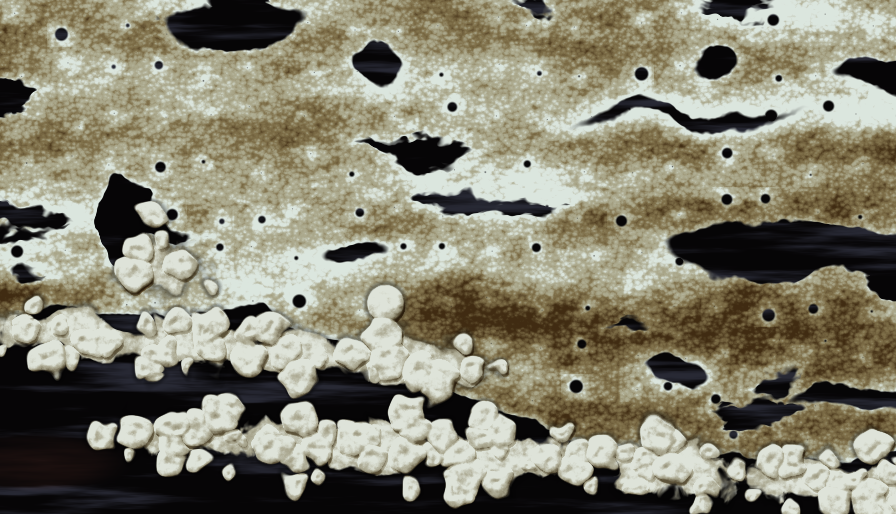
Write a Shadertoy shader that draws this texture.

```glsl
float hash(vec2 p) {
    p = fract(p * vec2(0.1031, 0.1137) + 0.071);
    p += dot(p, p.yx + 33.33);
    return fract((p.x + p.y) * p.x * 7.31);
}

vec2 hash2(vec2 p) { return vec2(hash(p), hash(p + 57.7)); }

float noise(vec2 p) {
    vec2 i = floor(p), f = fract(p);
    f *= f * (3.0 - 2.0 * f);
    return mix(mix(hash(i), hash(i + vec2(1, 0)), f.x),
               mix(hash(i + vec2(0, 1)), hash(i + vec2(1, 1)), f.x), f.y);
}

float fbm(vec2 p) {
    float sum = 0.0, amp = 0.52;
    for (int i = 0; i < 5; i++) {
        sum += amp * noise(p);
        p = mat2(1.6, 1.2, -1.2, 1.6) * p + 9.1;
        amp *= 0.5;
    }
    return sum;
}

float ellipse(vec2 p, vec2 centre, vec2 radius) {
    return (length((p - centre) / radius) - 1.0) * radius.y;
}

// Positive on the tan crust, negative in its gaps
float crustEdge(vec2 p) {
    vec2 cell = floor(p * 11.0);
    float pit = length(p - (cell + 0.25 + 0.5 * hash2(cell)) / 11.0);
    float pitSize = 0.013 * hash(cell + 8.0) * step(0.6, hash(cell + 3.0));
    p += 0.09 * (vec2(fbm(p * 8.0), fbm(p * 8.0 + 31.0)) - 0.5);
    float d = p.y - 0.1 - 0.3 * (1.0 - smoothstep(0.4, 1.35, p.x));
    d = min(d, ellipse(p, vec2(1.56, 0.51), vec2(0.27, 0.055)));
    d = min(d, ellipse(p, vec2(0.25, 0.57), vec2(0.05, 0.09)));
    d = min(d, ellipse(p, vec2(0.45, 0.95), vec2(0.13, 0.045)));
    d = min(d, ellipse(p, vec2(1.72, 0.86), vec2(0.09, 0.03)));
    d = min(d, ellipse(p, vec2(1.38, 0.88), vec2(0.05, 0.03)));
    d = min(d, ellipse(p, vec2(0.75, 0.88), vec2(0.05, 0.035)));
    d = min(d, ellipse(p, vec2(1.33, 0.775), vec2(0.2, 0.014)));
    d = min(d, ellipse(p, vec2(0.68, 0.5), vec2(0.055, 0.02)));
    d = min(d, ellipse(p, vec2(1.3, 0.27), vec2(0.06, 0.03)));
    d = min(d, ellipse(p, vec2(1.65, 0.22), vec2(0.12, 0.018)));
    d = min(d, (0.73 - fbm(p * vec2(4.0, 11.0) + 7.0)) * 0.15);
    return min(d, pit - pitSize);
}

float lumpDensity(vec2 p) {
    float upper = exp(-pow(abs(p.y - 0.36 + 0.08 * p.x) / 0.06, 2.0))
                * (1.0 - smoothstep(0.85, 1.05, p.x));
    float lower = exp(-pow(abs(p.y - 0.18 + 0.07 * p.x) / 0.065, 2.0))
                * smoothstep(0.15, 0.3, p.x);
    vec2 q = (p - vec2(0.31, 0.48)) / vec2(0.13, 0.09);
    return max(max(upper, lower), 0.65 * exp(-dot(q, q)));
}

// White lumps: x is signed coverage, y is height
vec2 lumps(vec2 p) {
    float button = length(p - vec2(0.75, 0.41)) / 0.036;
    vec2 result = vec2((1.0 - button) * 0.036, 0.03 * sqrt(max(0.0, 1.0 - button * button)));
    p += 0.022 * (vec2(noise(p * 35.0), noise(p * 35.0 + 19.0)) - 0.5);
    float fill = (lumpDensity(p) - 0.72 + 1.1 * (fbm(p * 12.0) - 0.5)) * 0.05;
    result.x = max(result.x, fill);
    vec2 home = floor(p / 0.05);
    for (int y = -1; y <= 1; y++)
    for (int x = -1; x <= 1; x++) {
        vec2 id = home + vec2(x, y);
        vec2 centre = (id + hash2(id + 90.0)) * 0.05;
        if (lumpDensity(centre) < 0.15 + 0.6 * hash(id + 41.0)) continue;
        float r = mix(0.013, 0.038, hash(id + 23.0));
        float d = length(p - centre) / r;
        float dome = sqrt(max(0.0, 1.0 - d * d)) - 0.55 * exp(-d * d * 9.0);
        result = max(result, vec2((1.0 - d) * r, dome * r * 0.8));
    }
    return result;
}

// Crust coverage, lump coverage, height
vec3 surface(vec2 p) {
    vec2 lump = lumps(p);
    float relief = 0.035 * fbm(p * vec2(9.0, 15.0)) + 0.007 * fbm(p * 60.0);
    return vec3(crustEdge(p), lump.x, relief + lump.y);
}

// Distance to the nearest pore centre, in cells
float pores(vec2 p) {
    float nearest = 1.0;
    for (int y = -1; y <= 1; y++)
    for (int x = -1; x <= 1; x++) {
        vec2 id = floor(p) + vec2(x, y);
        nearest = min(nearest, length(id + hash2(id) - p));
    }
    return nearest;
}

void mainImage(out vec4 fragColor, in vec2 fragCoord) {
    vec2 p = fragCoord / iResolution.y;
    float soft = max(0.0025, 0.8 / iResolution.y);
    vec3 s = surface(p);
    float slope = (s.z - surface(p + vec2(-0.003, 0.006)).z) / 0.006;
    float grain = fbm(p * 95.0) - 0.5;

    // Dark wet wood with faint streaks
    float streak = fbm(p * vec2(4.0, 45.0));
    vec3 color = vec3(0.025, 0.02, 0.025) + vec3(0.13, 0.14, 0.18) * smoothstep(0.5, 0.8, streak);
    float bark = 1.0 - smoothstep(-0.01, 0.02, ellipse(p, vec2(0.07, 0.1), vec2(0.13, 0.04)));
    color += vec3(0.16, 0.08, 0.06) * bark * streak;

    // Porous crust with long ridges and pale rims
    float bend = fbm(p * vec2(2.0, 5.0) + 3.0);
    float tone = 0.5 + 1.0 * (bend - 0.5) + 0.12 * sin(p.y * 36.0 + 5.0 * bend + p.x);
    tone += 0.5 * (fbm(p * vec2(7.0, 14.0)) - 0.5) + 0.13 * (p.y - 0.5);
    tone -= 0.25 * exp(-pow((p.y - 0.65) / 0.045, 2.0)) * (1.0 - smoothstep(0.2, 1.1, p.x));
    tone -= 0.3 * exp(-pow((p.y - 0.36 + 0.08 * (p.x - 1.0)) / 0.06, 2.0)) * smoothstep(0.7, 1.0, p.x);
    tone += 0.45 * exp(-max(s.x, 0.0) / 0.016) + 0.22 * slope;
    tone += 0.28 * (0.45 - pores(p * vec2(100.0, 120.0))) + 0.35 * grain;
    vec3 crust = mix(vec3(0.25, 0.17, 0.07), vec3(0.5, 0.44, 0.29), smoothstep(0.05, 0.48, tone));
    crust = mix(crust, vec3(0.67, 0.66, 0.55), smoothstep(0.42, 0.7, tone));
    crust = mix(crust, vec3(0.86, 0.9, 0.87), smoothstep(0.68, 1.0, tone));
    color = mix(color, crust, smoothstep(-soft, soft, s.x));

    // Chalky lumps, shaded towards their borders
    color *= 1.0 - 0.4 * smoothstep(-0.012, 0.0, s.y);
    float light = 0.66 + 0.2 * slope + 0.5 * grain + 0.22 * smoothstep(0.0, 0.014, s.y);
    vec3 chalk = mix(vec3(0.36, 0.32, 0.22), vec3(0.67, 0.66, 0.57), smoothstep(0.2, 0.65, light));
    chalk = mix(chalk, vec3(0.87, 0.89, 0.85), smoothstep(0.6, 0.95, light));
    color = mix(color, chalk, smoothstep(-soft, soft, s.y));

    fragColor = vec4(clamp(color, 0.0, 1.0), 1.0);
}
```
